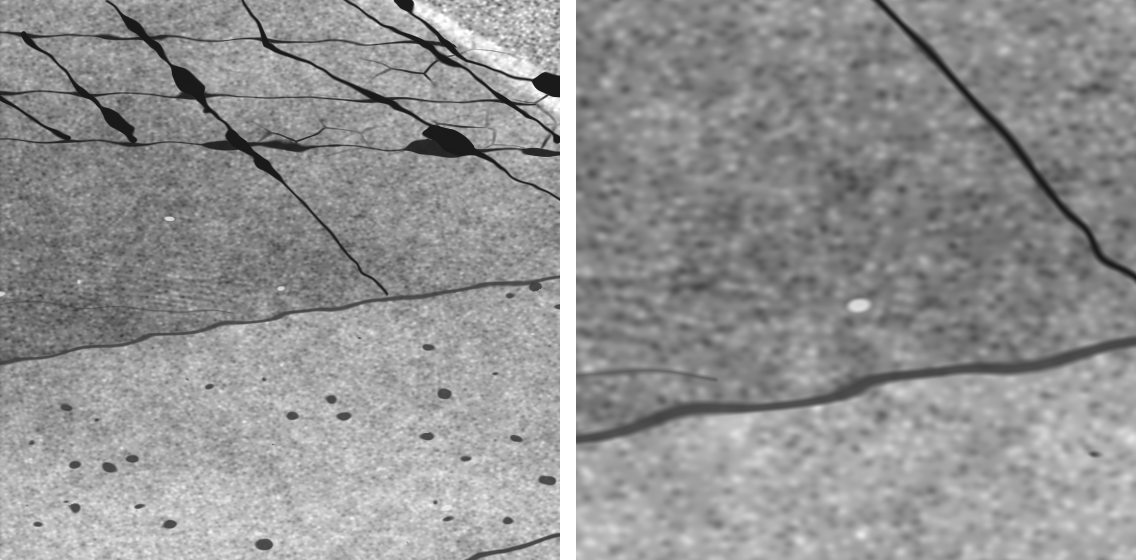
Left, the full canvas; right, a detail of the centre.
A WebGL 2 fragment shader for this texture:

```glsl
#version 300 es
precision highp float;

uniform vec2 u_resolution;
out vec4 outColor;

#define GRAIN 0.23
#define MOTTLE 0.12
#define SOFT 0.0022
#define CRACK_WIDTH 0.0020
#define SPALL_WIDTH 0.015
#define RIPPLE 0.028
#define PIT_DENSITY vec2(14.0, 21.0)
#define INK 0.10

// Diagonal cracks as segments: start.xy, end.xy
const vec4 DIAGONALS[10] = vec4[10](
  vec4(.195, 1.0, .69, .473), vec4(.045, .938, .24, .753),
  vec4(.0, .83, .117, .755), vec4(.436, 1.0, .475, .92),
  vec4(.475, .92, .66, .835), vec4(.66, .835, 1.0, .64),
  vec4(.612, 1.0, .79, .9), vec4(.79, .9, 1.0, .753),
  vec4(.71, 1.0, .83, .89), vec4(.83, .89, 1.0, .84));

vec3 hash3(vec2 c) {
  vec3 q = fract(c.xyx * vec3(.1031, .1030, .0973));
  q += dot(q, q.yxz + 33.33);
  return fract((q.xxy + q.yzz) * q.zyx);
}

// Cellular noise: nearest distance, second distance, id of nearest cell
vec3 cellular(vec2 p) {
  vec2 base = floor(p);
  vec3 best = vec3(9.0, 9.0, 0.0);
  for (int i = 0; i < 9; i++) {
    vec2 c = base + vec2(i % 3 - 1, i / 3 - 1);
    vec3 h = hash3(c);
    float d = length(c + h.xy - p);
    if (d < best.x) best = vec3(d, best.x, h.z);
    else best.y = min(best.y, d);
  }
  return best;
}

// Soft signed grains, one per cell
float speckle(vec2 p) {
  vec2 base = floor(p);
  float sum = 0.0;
  for (int i = 0; i < 9; i++) {
    vec2 c = base + vec2(i % 3 - 1, i / 3 - 1);
    vec3 h = hash3(c);
    vec2 d = c + h.xy - p;
    sum += (h.z - 0.5) * exp(-3.0 * dot(d, d));
  }
  return sum;
}

float segment(vec2 p, vec2 a, vec2 b) {
  vec2 ab = b - a;
  return length(p - a - ab * clamp(dot(p - a, ab) / dot(ab, ab), 0.0, 1.0));
}

float stroke(float d, float width) {
  return 1.0 - smoothstep(width - SOFT, width + SOFT, d);
}

void main() {
  vec2 p = gl_FragCoord.xy / u_resolution;
  vec2 wobble = vec2(sin(p.y * 47.0 + 2.0 * sin(p.x * 23.0)),
                     sin(p.x * 41.0 + 2.0 * sin(p.y * 31.0)));
  wobble += 0.5 * sin(wobble.yx * 2.0 + p * 137.0);
  vec2 w = p + 0.003 * wobble;

  float fine = speckle(p * vec2(165.0, 215.0));
  float medium = speckle(p * vec2(45.0, 75.0) + 31.0);
  float broad = speckle(p * vec2(6.0, 11.0) + 57.0);

  // Slab tones on both sides of the long seam
  float seamY = 0.349 + 0.19 * p.x - 0.034 * p.x * p.x;
  float above = smoothstep(-SOFT, SOFT, p.y - seamY);
  float upper = 0.46 + 0.11 * smoothstep(0.5, 0.95, p.y) + 0.14 * p.x * p.x;
  float lower = mix(0.60, 0.75, 1.0 - p.y / seamY);
  lower += 0.04 * sin(22.0 * (p.y - 0.13 * p.x) + 2.0 * p.x) * smoothstep(0.3, 0.0, p.y);
  float tone = mix(lower, upper, above);

  // Fine brushed ripples
  float band = smoothstep(0.0, 0.06, p.y - seamY) * smoothstep(0.61, 0.48, p.y);
  float phase = 600.0 * (p.y + 0.09 * p.x) + 2.0 * sin(p.x * 19.0) + 3.0 * medium;
  tone += RIPPLE * band * above * sin(phase) * (0.8 + 2.0 * broad);

  // Bright kerb strip and gravel in the corner
  float kerb = w.y - 1.0 + 0.54 * (w.x - 0.74);
  float kerbWidth = 0.02 + 0.16 * max(p.x - 0.74, 0.0);
  float gravel = smoothstep(-0.006, 0.008, kerb);
  float strip = smoothstep(-kerbWidth - 0.012, -kerbWidth + 0.008, kerb);
  tone = mix(tone, 0.91, strip);
  tone = mix(tone, 0.66, gravel);
  tone += GRAIN * (1.0 + 0.9 * gravel) * fine + MOTTLE * (medium + broad);

  // Joints and diagonal cracks, spalled at crossings
  float joint = 1.0, diagonal = 1.0;
  for (int i = 0; i < 3; i++) {
    float k = float(i);
    joint = min(joint, abs(w.y - 0.938 + 0.108 * k - 0.007 * k * k + 0.022 * w.x));
  }
  joint += 0.1 * strip;
  for (int i = 0; i < 10; i++)
    diagonal = min(diagonal, segment(w, DIAGONALS[i].xy, DIAGONALS[i].zw));
  float broken = smoothstep(0.66, 0.74, p.y);
  float chip = speckle(p * vec2(13.0, 21.0) + 8.0) + 0.15 * medium;
  float spall = SPALL_WIDTH * smoothstep(0.08, 0.38, chip) * mix(0.6, 1.4, p.x);
  spall += 0.008 * exp(-70.0 * (joint + diagonal));
  spall *= broken;
  float cracks = max(stroke(diagonal, CRACK_WIDTH + spall),
                     stroke(joint, 0.5 * CRACK_WIDTH + 0.7 * spall) * 0.9);

  // Thin web between the cracks
  vec3 web = cellular(w * vec2(9.0, 19.0) + 3.0);
  float webArea = smoothstep(0.36, 0.55, p.x) * smoothstep(0.71, 0.75, p.y)
                * smoothstep(0.95, 0.90, p.y) * (1.0 - gravel);
  float hairs = (1.0 - smoothstep(0.01, 0.09, web.y - web.x)) * webArea;
  cracks = max(cracks, hairs * smoothstep(-0.2, 0.25, chip) * 0.85);
  tone = mix(tone, INK, cracks);

  // Long seam, faint hairline and corner groove
  tone = mix(tone, 0.24, 0.85 * stroke(abs(w.y - seamY), 0.0032));
  tone = mix(tone, 0.27, 0.7 * stroke(segment(w, vec2(0.0, 0.46), vec2(0.42, 0.44)), 0.001));
  tone = mix(tone, 0.2, 0.85 * stroke(segment(w, vec2(0.82, -0.005), vec2(1.0, 0.043)), 0.004));

  // Pits and pale chips on the lower slab
  vec3 pit = cellular(w * PIT_DENSITY);
  float rim = pit.x + 0.12 * medium;
  float pitRadius = 0.18 * smoothstep(0.62, 1.0, pit.z);
  float hole = smoothstep(pitRadius + 0.04, pitRadius - 0.05, rim) * smoothstep(0.62, 0.75, pit.z);
  float flake = smoothstep(0.13, 0.05, rim) * step(pit.z, 0.04);
  tone = mix(tone, 0.22, 0.85 * hole * (1.0 - above));
  tone = mix(tone, 0.95, 0.8 * flake * (1.0 - broken));

  outColor = vec4(vec3(clamp(tone, 0.0, 1.0)), 1.0);
}
```
